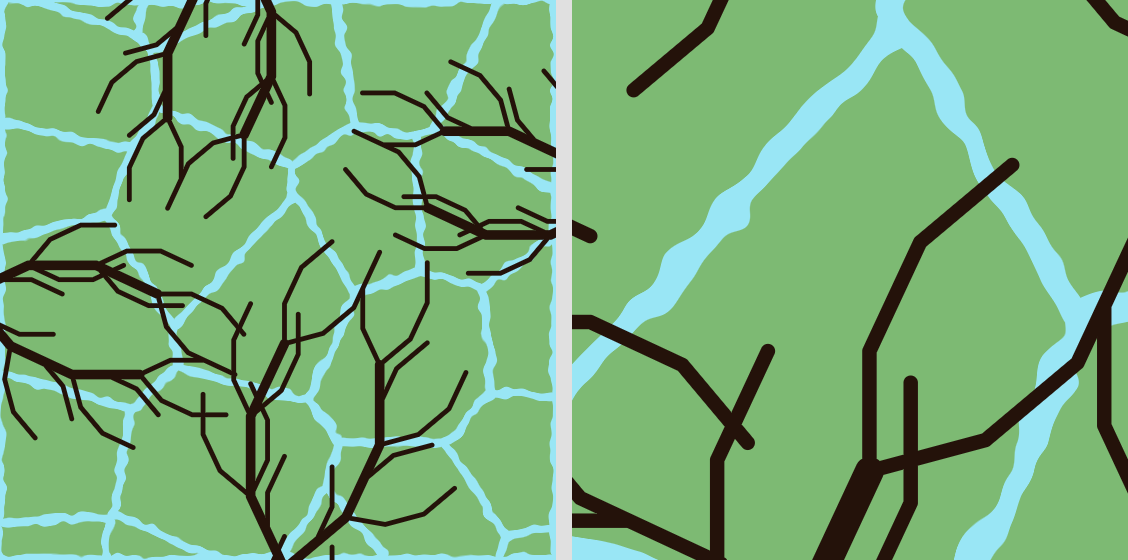
Left: the whole. Right: its middle third, enlarged.
Write a Shadertoy shader that draws this pattern.

```glsl
// Dark branching trees growing in from four sides over a green field veined with rough blue cell borders.

const vec3 LEAF_GREEN = vec3(0.49, 0.73, 0.45);
const vec3 WATER_BLUE = vec3(0.60, 0.90, 0.96);
const vec3 BARK_BROWN = vec3(0.14, 0.07, 0.04);

vec2 hash2(vec2 p) {
    vec3 h = fract(vec3(p.xyx) * vec3(0.1031, 0.1030, 0.0973));
    h += dot(h, h.yzx + 33.33);
    return fract((h.xx + h.yz) * h.zy);
}

// Smooth vector noise, centred on zero
vec2 noise2(vec2 p) {
    vec2 i = floor(p), f = fract(p);
    f = f * f * (3.0 - 2.0 * f);
    vec2 low = mix(hash2(i), hash2(i + vec2(1, 0)), f.x);
    vec2 high = mix(hash2(i + vec2(0, 1)), hash2(i + vec2(1, 1)), f.x);
    return mix(low, high, f.y) - 0.5;
}

vec2 cellSeed(vec2 cell) {
    return cell + 0.08 + 0.84 * hash2(cell + 41.0);
}

// Distance to the nearest border between Voronoi cells
float cellBorder(vec2 p) {
    vec2 base = floor(p), nearest = vec2(0);
    float best = 1e3, border = 1e3;
    for (int y = -2; y <= 2; y++)
    for (int x = -2; x <= 2; x++) {
        vec2 r = cellSeed(base + vec2(x, y)) - p;
        if (dot(r, r) < best) { best = dot(r, r); nearest = r; }
    }
    for (int y = -3; y <= 3; y++)
    for (int x = -3; x <= 3; x++) {
        vec2 r = cellSeed(base + vec2(x, y)) - p, gap = r - nearest;
        if (dot(gap, gap) > 1e-5)
            border = min(border, dot(0.5 * (r + nearest), normalize(gap)));
    }
    return border;
}

float segment(vec2 p, vec2 a, vec2 b) {
    vec2 ab = b - a;
    return length(p - a - ab * clamp(dot(p - a, ab) / dot(ab, ab), 0.0, 1.0));
}

// Unit direction; angles count in bends of 25 degrees clockwise from up
vec2 heading(float bends) {
    float a = radians(25.0) * bends;
    return vec2(sin(a), cos(a));
}

// Two curved twigs leaving a node, one to each side
float twigs(vec2 p, vec2 node, float angle) {
    float d = 1e3;
    for (int side = 0; side < 2; side++) {
        vec2 a = node;
        float turn = side == 0 ? 1.0 : -1.0;
        float bend = angle + (side == 0 ? -1.0 : 2.0);
        for (int k = 0; k < 3; k++) {
            vec2 b = a + 0.5 * heading(bend);
            d = min(d, segment(p, a, b));
            a = b;
            bend += turn;
        }
    }
    return d;
}

// Tree with its fork at the origin, growing up, with limb pieces of length one
float tree(vec2 p, float limbRadius, float twigRadius) {
    float limb = segment(p, vec2(0, -2), vec2(0));
    float twig = min(twigs(p, vec2(0), 0.0), twigs(p, vec2(0, -1), 0.0));
    for (int side = 0; side < 2; side++) {
        vec2 a = vec2(0);
        float turn = side == 0 ? 1.0 : -1.0;
        float bend = side == 0 ? -1.0 : 2.0;
        for (int k = 0; k < 3; k++) {
            vec2 b = a + heading(bend);
            limb = min(limb, segment(p, a, b));
            twig = min(twig, twigs(p, b, bend));
            a = b;
            bend += turn;
        }
    }
    return min(limb - limbRadius, twig - twigRadius);
}

void mainImage(out vec4 fragColor, in vec2 fragCoord) {
    float pixel = 1.0 / iResolution.y;
    vec2 p = fragCoord * pixel;
    float aspect = iResolution.x * pixel;

    // Ragged water lines: cell borders and the canvas frame
    vec2 rough = p + 0.009 * noise2(p * 62.0) + 0.008 * noise2(p * 27.0 + 9.0);
    vec2 inset = min(rough, vec2(aspect, 1.0) - rough);
    float water = min(cellBorder(rough * 3.8) / 3.8, min(inset.x, inset.y)) - 0.0081;

    // Trees from bottom, left, top and right: fork position and limb length
    vec3 trees[4] = vec3[4](vec3(0.508, -0.016, 0.143), vec3(-0.059, 0.475, 0.121),
                            vec3(0.436, 1.083, 0.115), vec3(1.087, 0.629, 0.115));
    float bark = 1e3;
    for (int i = 0; i < 4; i++) {
        float a = radians(90.0) * float(i), size = trees[i].z;
        vec2 up = vec2(sin(a), cos(a)), q = p - trees[i].xy;
        vec2 local = vec2(dot(q, vec2(up.y, -up.x)), dot(q, up)) / size;
        bark = min(bark, size * tree(local, 0.0086 / size, 0.0043 / size));
    }

    vec3 color = mix(LEAF_GREEN, WATER_BLUE, clamp(0.5 - water / pixel, 0.0, 1.0));
    color = mix(color, BARK_BROWN, clamp(0.5 - bark / pixel, 0.0, 1.0));
    fragColor = vec4(color, 1.0);
}
```
